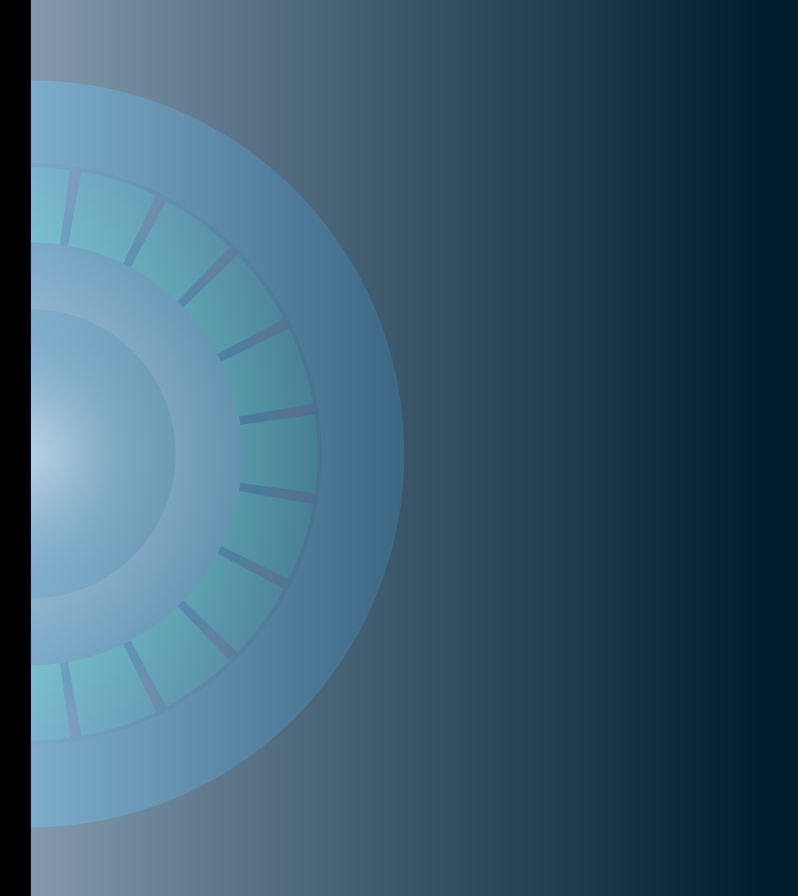
A Shadertoy shader for this background:

```glsl
// Layout, in units of the canvas height
const vec2  CENTER      = vec2(0.0345, 0.4935);
const float BAR_WIDTH   = 0.0345;
const float DISC_RADIUS = 0.4167;
const float TILE_OUTER  = 0.3200;
const float TILE_INNER  = 0.2360;
const float CORE_RADIUS = 0.1615;
const float RIM_WIDTH   = 0.0045;
const float GLOW_RADIUS = 0.0800;

// Ring of tiles
const float TILE_COUNT = 20.0;
const float TILE_FILL  = 0.875;
const float TAU        = 6.2831853;

// Backdrop stops, as shares of the canvas width
const float STOP_LEFT  = 0.038;
const float STOP_MID   = 0.512;
const float STOP_RIGHT = 0.955;
const vec3 BACK_LEFT  = vec3(0.514, 0.604, 0.682);
const vec3 BACK_MID   = vec3(0.227, 0.333, 0.404);
const vec3 BACK_RIGHT = vec3(0.000, 0.114, 0.184);

// Disc colours, and the tints laid over them
const vec3 DISC_LEFT   = vec3(0.494, 0.678, 0.800);
const vec3 DISC_RIGHT  = vec3(0.233, 0.405, 0.518);
const vec3 TILE_TINT_INNER = vec3(-0.015, 0.072, 0.012);
const vec3 TILE_TINT_OUTER = vec3(-0.012, 0.028, 0.006);
const vec3 GAP_TINT_INNER  = vec3(-0.040, -0.035, -0.022);
const vec3 GAP_TINT_OUTER  = vec3(0.018, -0.036, -0.032);
const vec3 RIM_TINT    = vec3(-0.004, -0.022, -0.020);
const vec3 RING_LEFT   = vec3(0.555, 0.702, 0.812);
const vec3 RING_RIGHT  = vec3(0.455, 0.605, 0.710);
const vec3 RING_SHADE  = vec3(-0.075, -0.035, -0.030);
const vec3 CORE_LEFT   = vec3(0.485, 0.668, 0.790);
const vec3 CORE_RIGHT  = vec3(0.412, 0.600, 0.705);
const vec3 GLOW        = vec3(0.215, 0.140, 0.095);

// Antialiased coverage of a signed distance
float cover(float dist) {
    return clamp(0.5 - dist * iResolution.y, 0.0, 1.0);
}

vec3 backdrop(float x) {
    vec3 nearSide = mix(BACK_LEFT, BACK_MID, clamp((x - STOP_LEFT) / (STOP_MID - STOP_LEFT), 0.0, 1.0));
    return mix(nearSide, BACK_RIGHT, clamp((x - STOP_MID) / (STOP_RIGHT - STOP_MID), 0.0, 1.0));
}

// Coverage of the repeated tiles, from the arc distance to the nearest tile axis
float tileSides(vec2 q, float r) {
    float sector = TAU / TILE_COUNT;
    float offset = abs(fract(atan(q.y, q.x) / sector + 0.5) - 0.5);
    return cover((offset - 0.5 * TILE_FILL) * sector * r);
}

void mainImage(out vec4 fragColor, in vec2 fragCoord) {
    vec2 p = fragCoord / iResolution.y;
    vec2 q = p - CENTER;
    float r = length(q);

    vec3 color = backdrop(fragCoord.x / iResolution.x);

    // Outer disc
    vec3 disc = mix(DISC_LEFT, DISC_RIGHT, clamp(q.x / DISC_RADIUS, 0.0, 1.0));

    // Tiles, the gaps between them and their faint rim
    float across = clamp((r - TILE_INNER) / (TILE_OUTER - TILE_INNER), 0.0, 1.0);
    vec3 tileTint = mix(TILE_TINT_INNER, TILE_TINT_OUTER, across);
    vec3 gapTint = mix(GAP_TINT_INNER, GAP_TINT_OUTER, smoothstep(0.25, 0.65, across));
    vec3 band = disc + mix(gapTint, tileTint, tileSides(q, r));
    float rim = cover(r - TILE_OUTER - RIM_WIDTH);
    vec3 layered = mix(disc + RIM_TINT * rim, band, cover(r - TILE_OUTER));

    // Plain ring
    float ringDepth = clamp((r - CORE_RADIUS) / (TILE_INNER - CORE_RADIUS), 0.0, 1.0);
    vec3 ring = mix(RING_LEFT, RING_RIGHT, clamp(q.x / TILE_INNER, 0.0, 1.0));
    ring += RING_SHADE * ringDepth;
    layered = mix(layered, ring, cover(r - TILE_INNER));

    // Core with its central glow
    vec3 core = mix(CORE_LEFT, CORE_RIGHT, clamp(q.x / CORE_RADIUS, 0.0, 1.0));
    core += GLOW * exp(-pow(r / GLOW_RADIUS, 1.6));
    layered = mix(layered, core, cover(r - CORE_RADIUS));

    color = mix(color, layered, cover(r - DISC_RADIUS));

    // Black bar on the left
    color *= 1.0 - cover(p.x - BAR_WIDTH);

    fragColor = vec4(color, 1.0);
}
```
